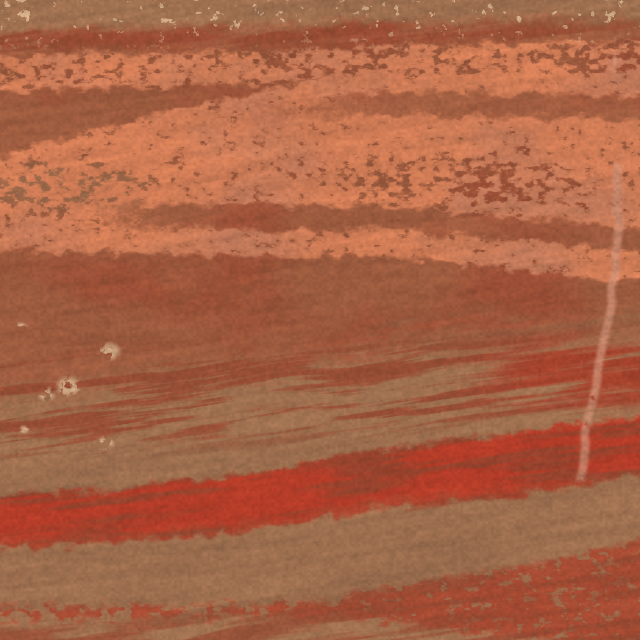
Reproduce this texture procedurally as a WebGL 2 fragment shader.

```glsl
#version 300 es
precision highp float;
// Weathered paint: ragged orange, brown, tan and red brush strokes with chips and a scratch.
uniform vec2 u_resolution;
out vec4 fragColor;

const vec3 TAN = vec3(0.615, 0.435, 0.31);
const vec3 BROWN = vec3(0.61, 0.355, 0.245);
const vec3 RUST = vec3(0.61, 0.295, 0.2);
const vec3 ORANGE = vec3(0.815, 0.485, 0.335);
const vec3 RED = vec3(0.695, 0.225, 0.15);
const vec3 PALE = vec3(0.82, 0.68, 0.54);

float hash(vec2 cell) {
  uvec2 q = uvec2(ivec2(cell)) * uvec2(1597334673u, 3812015801u);
  uint n = (q.x ^ q.y) * 1597334673u;
  n = (n ^ (n >> 15)) * 2246822519u;
  return float((n ^ (n >> 13)) >> 8) / 16777216.0;
}

float noise(vec2 p) {
  vec2 i = floor(p), f = fract(p);
  f = f * f * (3.0 - 2.0 * f);
  return mix(mix(hash(i), hash(i + vec2(1, 0)), f.x),
             mix(hash(i + vec2(0, 1)), hash(i + vec2(1, 1)), f.x), f.y);
}

float fbm(vec2 p) {
  float sum = 0.0, amp = 0.533;
  for (int i = 0; i < 4; i++) {
    sum += amp * noise(p);
    p = p * 2.03 + 17.3;
    amp *= 0.5;
  }
  return sum;
}

// Soft stroke between two depths
float band(float d, float top, float bottom, float soft) {
  return smoothstep(top - soft, top + soft, d) * (1.0 - smoothstep(bottom - soft, bottom + soft, d));
}

// Smooth ramp that starts to climb at the knee
float bend(float x, float knee) {
  float t = x - knee;
  return 0.5 * (t + sqrt(t * t + 0.01));
}

// Soft elliptical zone
float zone(vec2 p, vec2 center, vec2 radius) {
  return 1.0 - smoothstep(0.3, 1.0, length((p - center) / radius));
}

// Flaked spots clustered in the left half
float chips(vec2 p, float grit) {
  float mask = 0.0;
  for (int i = 0; i < 8; i++) {
    float k = float(i);
    vec2 c = vec2(0.01 + 0.2 * hash(vec2(k, 3)), 0.45 + 0.25 * hash(vec2(k, 8)));
    vec2 r = vec2(0.014, 0.011) * (0.6 + 1.4 * hash(vec2(k, 5)));
    mask = max(mask, zone(p, c, r) * smoothstep(0.46, 0.6, grit));
  }
  return mask;
}

void main() {
  vec2 uv = gl_FragCoord.xy / u_resolution;
  vec2 p = vec2(uv.x, 1.0 - uv.y);
  float x = p.x;
  float rag = (fbm(p * vec2(55, 80)) - 0.5) * 0.026 + (noise(p * 5.0) - 0.5) * 0.012;
  float d = p.y + rag;
  float speckle = fbm(p * vec2(85, 125) + 9.0);
  float slant = p.y + 0.13 * x + 0.01 * noise(p * 7.0);
  float streak = fbm(vec2(x * 7.0, slant * 95.0));
  float patches = fbm(p * vec2(5, 9) + 31.0);

  // Ground: tan rim, brown middle, tan lower half
  float lowerTan = smoothstep(-0.035, 0.035, d - 0.605 + 0.1 * x + (streak - 0.5) * 0.09);
  vec3 color = mix(BROWN, RUST, smoothstep(0.4, 0.75, patches) * 0.75);
  color = mix(color, TAN, lowerTan);
  color = mix(color, TAN, 1.0 - smoothstep(0.035, 0.065, d + 0.025 * x));
  color = mix(color, RUST, band(d, 0.04, 0.075 - 0.015 * x, 0.012) * smoothstep(0.38, 0.6, streak) * 0.8);

  // Dry streaks across the tan
  float dry = band(p.y, 0.56 - 0.05 * x, 0.71 - 0.06 * x, 0.03);
  color = mix(color, RUST, dry * smoothstep(0.48, 0.68, streak + 0.15 * (patches - 0.5)) * 0.85);
  float redWash = zone(p, vec2(0.93, 0.585), vec2(0.27, 0.085));
  color = mix(color, mix(RUST, RED, 0.6), redWash * smoothstep(0.3, 0.55, streak) * 0.85);

  // Orange strokes, rubbed through in places
  float upper = band(d, 0.088 - 0.025 * x, 0.148 - 0.045 * x, 0.005);
  float arch = band(d, 0.25 - 0.32 * x + 0.14 * x * x, 0.39 + 0.045 * x * x, 0.005);
  float worn = max(zone(p, vec2(0.7, 0.285), vec2(0.32, 0.06)), zone(p, vec2(0.1, 0.29), vec2(0.22, 0.07)));
  worn = max(worn, max(upper * 0.75, zone(p, vec2(0.9, 0.09), vec2(0.2, 0.035))));
  float wear = 0.26 + 0.2 * worn + 0.12 * (patches - 0.5);
  float cover = max(upper, arch) * smoothstep(wear - 0.1, wear + 0.1, speckle);
  float crest = 0.165 + 0.12 * (x - 0.72) * (x - 0.72);
  float seam = 0.33 + 0.035 * x * x;
  float gaps = band(d, crest - 0.02, crest + 0.018, 0.006) * smoothstep(0.36, 0.64, x + (speckle - 0.5) * 0.3);
  gaps = max(gaps, band(d, seam - 0.015, seam + 0.021, 0.005) * smoothstep(0.13, 0.25, x + (speckle - 0.5) * 0.2));
  vec3 orangePaint = mix(ORANGE, vec3(0.75, 0.47, 0.35), smoothstep(0.4, 0.7, patches));
  color = mix(color, TAN, arch * zone(p, vec2(0.1, 0.29), vec2(0.2, 0.06)) * 0.7);
  color = mix(color, orangePaint, cover * (1.0 - 0.93 * gaps));

  // Broad red stroke and broken red stroke below
  float redTop = 0.776 - 0.145 * bend(x, 0.13);
  float redBottom = 0.856 - 0.13 * bend(x, 0.17);
  float stroke = band(d, redTop, redBottom, 0.006);
  vec3 redPaint = mix(RED, RUST * 0.95, smoothstep(0.45, 0.72, streak) * 0.75);
  redPaint = mix(redPaint, RUST, smoothstep(redBottom - 0.025, redBottom, d) * 0.6);
  color = mix(color, redPaint, stroke * 0.96);
  float lowTop = 0.945 - 0.17 * bend(x, 0.45);
  float lowBottom = 0.963 + 0.05 * smoothstep(0.5, 1.0, x);
  float broken = smoothstep(0.34, 0.52, speckle + 0.12 * smoothstep(0.3, 0.6, x) - 0.04);
  color = mix(color, RUST, smoothstep(lowTop, lowTop + 0.04, d) * smoothstep(0.32, 0.62, streak) * 0.7);
  color = mix(color, redPaint, band(d, lowTop, lowBottom, 0.008) * broken * 0.85);

  // Chips, rim flecks and the pale vertical scratch
  float grit = fbm(p * 95.0 + 4.0);
  float flecks = smoothstep(0.69, 0.78, grit) * (1.0 - smoothstep(0.02, 0.1, p.y));
  color = mix(color, PALE, max(chips(p, grit), flecks) * 0.9);
  float scratchX = 0.965 - 0.06 * smoothstep(0.35, 0.8, p.y) + (noise(vec2(p.y * 40.0, 2.0)) - 0.5) * 0.006;
  float scratch = 1.0 - smoothstep(0.002, 0.011, abs(x - scratchX));
  scratch *= band(p.y, 0.05, 0.82, 0.02) * smoothstep(0.4, 0.65, noise(vec2(p.y * 14.0, 6.0)) + (grit - 0.5) * 0.7);
  color = mix(color, vec3(0.79, 0.55, 0.45), scratch * 0.75);

  // Fine grain and bristle shading
  float grain = noise(p * 230.0) - 0.5;
  color *= 1.0 + 0.1 * grain + 0.16 * (0.5 - streak) + 0.12 * (speckle - 0.5);
  fragColor = vec4(color, 1.0);
}
```
